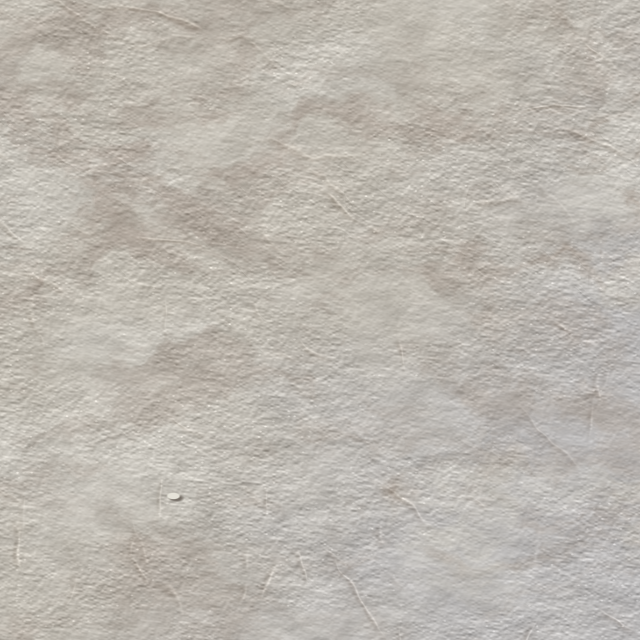
A Shadertoy shader for this texture:

```glsl
#define WARM vec3(0.752, 0.732, 0.692)
#define COOL vec3(0.728, 0.722, 0.722)
#define STAIN vec3(0.650, 0.606, 0.565)
#define PALE vec3(0.788, 0.774, 0.742)
#define STAIN_AMOUNT 0.72
#define MOTTLE 0.15
#define GRAIN 0.23
#define GRAIN_SCALE vec2(125.0, 200.0)
#define WRINKLE 0.10
#define CREASE_WIDTH 0.0021
#define CREASE_LIGHT 0.20
#define CREASE_SHADE 0.13

vec2 hash22(vec2 p) {
    vec3 q = fract(p.xyx * vec3(0.1031, 0.1030, 0.0973));
    q += dot(q, q.yzx + 33.33);
    return fract((q.xx + q.yz) * q.zy);
}

float noise(vec2 p) {
    vec2 i = floor(p), f = fract(p);
    f = f * f * (3.0 - 2.0 * f);
    return mix(mix(hash22(i).x, hash22(i + vec2(1, 0)).x, f.x),
               mix(hash22(i + vec2(0, 1)).x, hash22(i + vec2(1, 1)).x, f.x), f.y);
}

float fbm(vec2 p) {
    float sum = 0.0, amp = 0.5;
    for (int i = 0; i < 5; i++) {
        sum += amp * noise(p);
        p = mat2(1.92, 0.56, -0.56, 1.92) * p + 17.3;
        amp *= 0.58;
    }
    return sum / 1.11;
}

// Fine surface height, used for the embossed grain
float grainHeight(vec2 p) {
    vec2 q = mat2(0.995, 0.1, -0.1, 0.995) * p * GRAIN_SCALE;
    return 0.6 * noise(q) + 0.45 * noise(q * 1.7 + 41.0) + 0.5 * noise(q * 0.45 + 9.0);
}

// Sharp-crested height of short falling wrinkles
float wrinkleHeight(vec2 p) {
    vec2 q = vec2(p.x, p.y + 0.3 * p.x) * vec2(13.0, 34.0) + 0.5 * noise(p * 38.0);
    float crest = 1.0 - abs(2.0 * noise(q) - 1.0);
    float small = 1.0 - abs(2.0 * noise(q * 2.3 + 60.0) - 1.0);
    return 0.6 * pow(crest, 5.0) + 0.4 * pow(small, 4.0);
}

// Scattered curved creases: x = lit edge, y = shaded edge, z = dirt halo
vec3 creases(vec2 p, float scale, float seed) {
    vec2 warp = vec2(noise(p * 14.0 + seed), noise(p * 14.0 + seed + 50.0)) - 0.5;
    warp += 0.3 * vec2(noise(p * 45.0 + seed), noise(p * 45.0 + seed + 50.0)) - 0.15;
    vec2 q = p * scale + warp * 0.03 * scale;
    vec2 cell = floor(q);
    float broken = smoothstep(0.15, 0.6, noise(p * 30.0 + seed));
    float width = CREASE_WIDTH * mix(0.7, 1.3, noise(p * 50.0 + seed));
    vec3 sum = vec3(0);
    for (int j = -1; j <= 1; j++)
    for (int i = -1; i <= 1; i++) {
        vec2 id = cell + vec2(i, j);
        vec2 place = hash22(id + seed), kind = hash22(id + seed + 137.0);
        // Shallow falling lines above, steeper and more varied ones below
        float upper = smoothstep(0.4, 0.62, (id.y + place.y) / scale);
        float angle = mix(-1.1, -0.33, upper) + (kind.x - 0.5) * mix(1.9, 0.8, upper);
        vec2 dir = vec2(cos(angle), sin(angle));
        vec2 d = q - id - place;
        float along = dot(d, dir);
        float across = dot(d, vec2(-dir.y, dir.x)) + (place.x - 0.5) * 0.5 * along * along;
        float reach = mix(0.35, 0.9, kind.y) * mix(0.55, 1.0, upper);
        float taper = 1.0 - smoothstep(0.2 * reach, reach, abs(along));
        float strength = taper * smoothstep(0.2, 0.9, kind.y);
        float v = across / (scale * width);
        float shade = (v + 2.2) / 1.8;
        sum += strength * vec3(broken * exp(-v * v), broken * exp(-shade * shade),
                               exp(-v * v / 110.0));
    }
    return sum;
}

void mainImage(out vec4 fragColor, in vec2 fragCoord) {
    vec2 p = fragCoord / iResolution.xy;
    vec2 drift = vec2(fbm(p * 6.0 + 3.0), fbm(p * 6.0 + 71.0)) - 0.5;
    float band = exp(-pow((p.y - 0.72) / 0.2, 2.0));
    float rough = smoothstep(0.3, 0.62, fbm(p * vec2(6.0, 9.0) + 31.0) + 0.05 * band);

    // Broad colour: warm above, cool toward the lower right
    float broad = fbm(p * vec2(2.5, 4.0) + 23.0) - 0.5;
    vec3 color = mix(WARM, COOL, smoothstep(-0.3, 0.8, p.x - p.y + broad));

    // Creases in two sizes, the long ones mostly in the upper band
    vec3 crease = creases(p, 4.5, 11.0) * mix(0.5, 1.0, band);
    crease += 0.55 * creases(p, 10.0, 83.0) * rough;

    // Pale worn areas and ragged brown stains, stretched sideways
    float worn = fbm(p * vec2(4.0, 7.0) + drift + 5.0);
    color = mix(color, PALE, 0.75 * smoothstep(0.43, 0.68, worn));
    float dirt = 0.5 * fbm(p * vec2(4.0, 8.0) + drift * 2.0 + 90.0)
               + 0.5 * fbm(p * vec2(11.0, 26.0) + drift * 4.0 + 40.0);
    float stain = smoothstep(0.43, 0.70, dirt + 0.06 * band) * mix(0.6, 1.0, band);
    color = mix(color, STAIN, clamp(STAIN_AMOUNT * stain + 0.22 * crease.z, 0.0, 0.85));

    // Mottling, wrinkles and grain lit from above
    color += MOTTLE * (fbm(p * vec2(24.0, 50.0) + drift * 3.0) - 0.5);
    float fold = wrinkleHeight(p) - wrinkleHeight(p + vec2(-0.001, 0.0032));
    color += WRINKLE * rough * mix(0.5, 1.0, band) * fold;
    float relief = grainHeight(p) - grainHeight(p + vec2(-0.0008, 0.0027));
    color += GRAIN * mix(0.5, 1.0, rough) * relief;

    // Sparse bright flecks with soft edges
    vec2 grid = p * vec2(90.0, 125.0), spot = hash22(floor(grid) + 300.0);
    float dist = length(fract(grid) - 0.3 - 0.4 * spot.yx);
    float fleck = (1.0 - smoothstep(0.05, 0.28, dist)) * smoothstep(0.8, 1.0, spot.x);
    color += 0.11 * fleck * rough;

    color += CREASE_LIGHT * min(crease.x, 1.0) * vec3(1.0, 0.98, 0.95);
    color -= CREASE_SHADE * min(crease.y, 1.0) * vec3(0.9, 1.0, 1.08);

    // One small white pebble with its shadow
    vec2 pebble = (p - vec2(0.271, 0.225)) / vec2(0.011, 0.0055);
    float shadow = 1.0 - smoothstep(0.6, 1.3, length(pebble - vec2(0.4, -0.6)));
    color = mix(color, vec3(0.36, 0.33, 0.30), 0.75 * shadow);
    color = mix(color, vec3(0.90, 0.89, 0.85), 1.0 - smoothstep(0.7, 1.1, length(pebble)));

    fragColor = vec4(clamp(color, 0.0, 1.0), 1.0);
}
```
